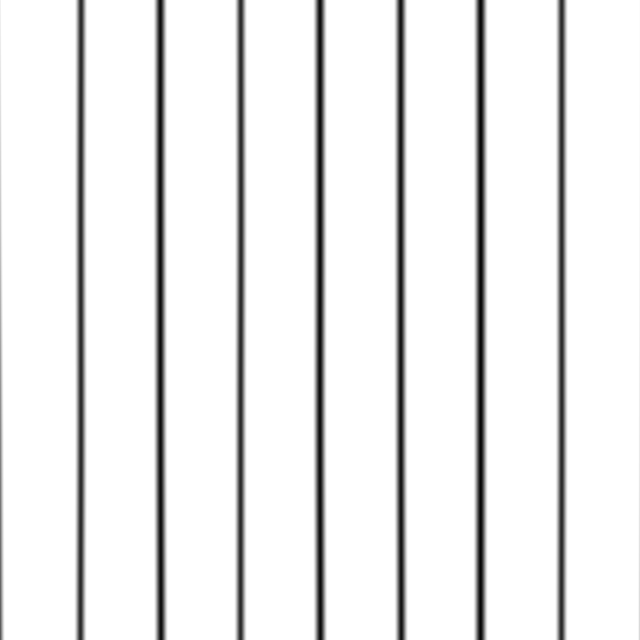
Give the GLSL for this pattern, as a Shadertoy shader.

```glsl
// Eight even columns divided by soft black vertical rules on white.
// Each rule is a blurred bar with its own width, offset and lean; value noise
// makes it wander slightly along its length.

const float COLUMNS = 8.0;
const float BLUR = 0.0065;         // half length of the edge ramp
const float WANDER = 0.0006;       // sideways drift of a rule
const float WANDER_FREQ = 3.0;     // drift knots over the canvas height
const vec3 PAPER = vec3(1.0);
const vec3 INK = vec3(0.0);

// Per rule, from left to right: half width, sideways offset, lean.
const float HALF_WIDTH[9] = float[9](
    0.0050, 0.0042, 0.0053, 0.0042, 0.0054, 0.0050, 0.0057, 0.0042, 0.0050);
const float OFFSET[9] = float[9](
    -0.0060, 0.0012, 0.0007, 0.0013, 0.0002, 0.0013, 0.0013, 0.0024, 0.0085);
const float LEAN[9] = float[9](
    0.0060, 0.0, 0.0014, 0.0, 0.0008, 0.0006, 0.0, 0.0, -0.0020);

// Random value in 0..1 without sine
float hash(vec2 p) {
    vec3 q = fract(vec3(p.xyx) * 0.1031);
    q += dot(q, q.yzx + 33.33);
    return fract((q.x + q.y) * q.z);
}

// Smooth noise along one rule, in -1..1
float drift(float t, float seed) {
    float knot = floor(t);
    float a = hash(vec2(knot, seed));
    float b = hash(vec2(knot + 1.0, seed));
    return mix(a, b, smoothstep(0.0, 1.0, t - knot)) * 2.0 - 1.0;
}

// Coverage of a bar with blurred edges
float softBar(float x, float halfWidth, float blur) {
    return smoothstep(-blur, blur, x + halfWidth)
         - smoothstep(-blur, blur, x - halfWidth);
}

void mainImage(out vec4 fragColor, in vec2 fragCoord) {
    vec2 uv = fragCoord / iResolution.xy;

    // Nearest rule
    int rule = clamp(int(floor(uv.x * COLUMNS + 0.5)), 0, 8);
    float seed = float(rule);

    // Its centre at this height
    float centre = seed / COLUMNS + OFFSET[rule]
                 + LEAN[rule] * (0.5 - uv.y)
                 + WANDER * drift(uv.y * WANDER_FREQ, seed + 7.0);

    // Ink over paper, never sharper than a pixel
    float blur = max(BLUR, 1.0 / iResolution.x);
    float ink = softBar(uv.x - centre, HALF_WIDTH[rule], blur);
    fragColor = vec4(mix(PAPER, INK, ink), 1.0);
}
```
